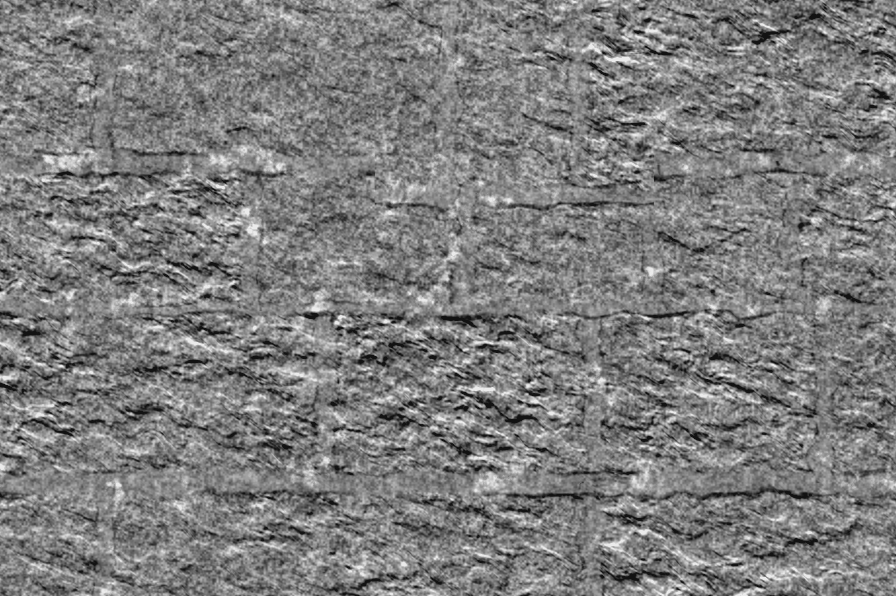
Give the GLSL for this texture map, as a Shadertoy shader.

```glsl
// A grey wall of rough-hewn stone blocks laid in four uneven courses.
// Sheared, chipped fractal noise gives the relief, lit from the upper left;
// wavering mortar bands, broken cracks, flecks of lime and fine grit lie over it.

const float ASPECT = 1.506;
const vec2 TO_LIGHT = vec2(-0.0018, 0.0042);

// Bed joints from top to bottom, with the half width of each band
const float BED_Y[3] = float[3](0.725, 0.482, 0.188);
const float BED_HALF[3] = float[3](0.017, 0.009, 0.018);

// Upright joints of each course, as fractions of the width
const vec4 UPRIGHTS[4] = vec4[4](
    vec4(0.117, 0.500, 0.648, 2.0),
    vec4(0.276, 0.521, 0.730, 0.883),
    vec4(0.362, 0.664, 0.918, 2.0),
    vec4(0.117, 0.660, 2.0, 2.0));

// Roughness of the blocks to the right of each upright
const vec4 ROUGHNESS[4] = vec4[4](
    vec4(0.42, 0.65, 1.05, 1.0),
    vec4(0.42, 0.45, 0.85, 1.0),
    vec4(1.00, 0.95, 0.75, 1.0),
    vec4(0.75, 1.05, 1.0, 1.0));

float hash(vec2 cell) {
    vec3 v = fract(vec3(cell.xyx) * 0.1031);
    v += dot(v, v.yzx + 33.33);
    return fract((v.x + v.y) * v.z);
}

float noise(vec2 p) {
    vec2 cell = floor(p), f = fract(p);
    f = f * f * (3.0 - 2.0 * f);
    float low = mix(hash(cell), hash(cell + vec2(1, 0)), f.x);
    float high = mix(hash(cell + vec2(0, 1)), hash(cell + vec2(1, 1)), f.x);
    return mix(low, high, f.y);
}

float fbm(vec2 p) {
    float sum = 0.0, amplitude = 0.5;
    for (int i = 0; i < 4; i++) {
        sum += amplitude * noise(p);
        p = mat2(1.6, 1.2, -1.2, 1.6) * p + 7.3;
        amplitude *= 0.5;
    }
    return sum;
}

float stroke(float distance, float halfWidth, float blur) {
    return 1.0 - smoothstep(halfWidth - blur, halfWidth + blur, abs(distance));
}

// Chipped stone: lumps whose upper parts break off in a steep, ragged ledge
float stoneHeight(vec2 p) {
    vec2 q = p + 0.016 * vec2(noise(p * 24.0), noise(p * 27.0 + 40.0));
    q.y += 0.30 * q.x;
    float lumps = fbm(q * vec2(17.0, 29.0));
    float chips = fbm(q * vec2(27.0, 46.0) + 31.0);
    float ledges = smoothstep(0.40, 0.54, lumps) + 0.7 * smoothstep(0.42, 0.58, chips);
    return 0.55 * lumps + 0.3 * chips + 0.16 * ledges;
}

// Height of a bed joint; the top one drops a step in the middle of the wall
float bedHeight(int bed, float x) {
    float drop = step(0.63, x) - step(1.10, x);
    return BED_Y[bed] - (bed == 0 ? 0.056 * drop : 0.0);
}

void mainImage(out vec4 fragColor, in vec2 fragCoord) {
    vec2 p = fragCoord / iResolution.xy * vec2(ASPECT, 1.0);
    vec2 waver = vec2(fbm(p * 22.0 + 3.0), fbm(p * 20.0 + 60.0)) - 0.47;
    vec2 wall = p + waver * vec2(0.040, 0.030);

    // Bed joints: mortar bands with ragged cracks along their edges
    int course = 0;
    float mortar = 0.0, crack = 0.0, nearJoint = 0.0;
    float ragged = noise(p * vec2(38.0, 70.0));
    for (int i = 0; i < 3; i++) {
        float offset = wall.y - bedHeight(i, p.x);
        float seed = float(i) * 19.0;
        if (offset < 0.0) course = i + 1;
        float lower = smoothstep(0.30, 0.70, noise(vec2(p.x * 9.0, seed)));
        float upper = smoothstep(0.45, 0.75, noise(vec2(p.x * 11.0, seed + 9.0)));
        float width = 0.001 + 0.004 * ragged;
        mortar = max(mortar, stroke(offset, BED_HALF[i], 0.004));
        crack = max(crack, lower * stroke(offset + BED_HALF[i], width, 0.003));
        crack = max(crack, 0.7 * upper * stroke(offset - BED_HALF[i], width, 0.003));
        nearJoint = max(nearJoint, stroke(offset, 0.025, 0.025));
    }

    // Upright joints of this course, and the roughness of this block
    float rough = course == 3 ? 0.8 : 0.9;
    for (int i = 0; i < 4; i++) {
        float offset = wall.x - UPRIGHTS[course][i] * ASPECT;
        if (offset > 0.0) rough = ROUGHNESS[course][i];
        float worn = 0.55 + 0.45 * noise(vec2(float(i * 7 + course), p.y * 14.0));
        mortar = max(mortar, worn * stroke(offset, 0.015, 0.005));
        float edge = stroke(abs(offset) - 0.017, 0.0025, 0.003);
        crack = max(crack, 0.7 * worn * smoothstep(0.3, 0.7, ragged) * edge);
        nearJoint = max(nearJoint, stroke(offset, 0.03, 0.03));
    }

    // Relief: lit ledges are softened, shaded ones deepened
    float patches = mix(0.7, 1.25, smoothstep(0.3, 0.65, fbm(p * 6.0 + 80.0)));
    float slope = stoneHeight(p) - stoneHeight(p + TO_LIGHT);
    slope *= 2.0 * rough * patches * mix(1.0, 0.28, mortar);
    float relief = slope > 0.0 ? 0.9 * slope : 1.25 * slope;

    // Surface tone, grit and lime flecks
    float grit = noise(p * 150.0) + noise(p * 290.0 + 11.0) - 1.0;
    float stain = fbm(p * vec2(9.0, 6.0) + 25.0) - 0.47;
    float lime = smoothstep(0.54, 0.72, fbm(p * 26.0 + 140.0));
    lime *= smoothstep(0.30, 0.65, fbm(p * 75.0 + 17.0));
    float streaks = noise(p * vec2(130.0, 22.0)) - 0.5;
    float tone = 0.500 + relief + mix(0.27, 0.18, mortar) * grit + 0.14 * stain;
    tone += mortar * (0.02 + 0.10 * streaks) + lime * mix(0.13, 0.36, nearJoint);
    tone -= 0.34 * crack;
    fragColor = vec4(vec3(clamp(tone, 0.07, 0.92)), 1.0);
}
```
